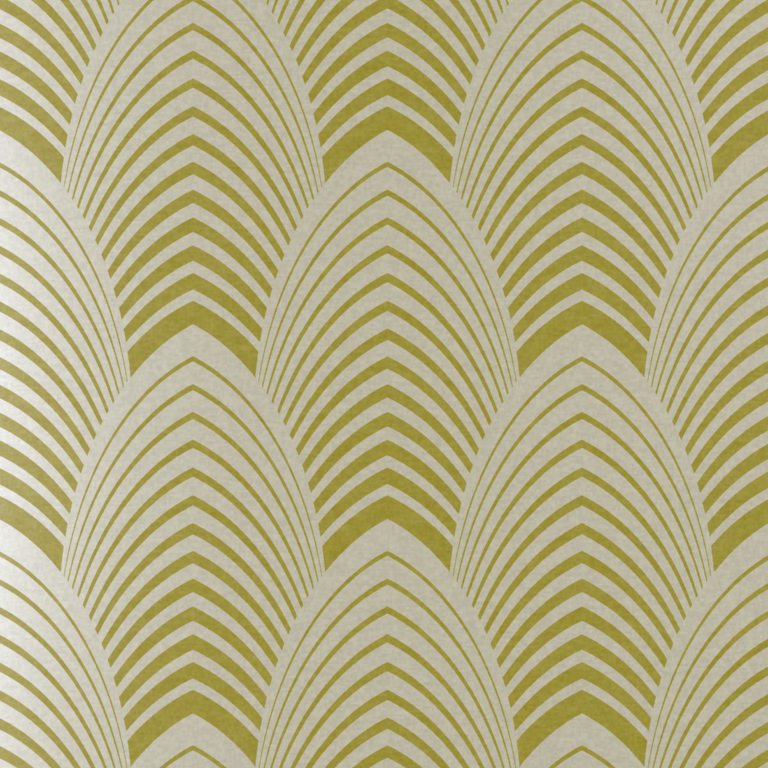
Reproduce this pattern procedurally as a WebGL 1 fragment shader.

```glsl
precision highp float;

// Overlapping pointed arches in staggered columns, each filled with nested
// gold chevrons that thicken downward on a silver ground. Every stripe is the
// arch profile slid down; a soft sheen and a fine weave tint the surface.

uniform vec2 u_resolution;

// Layout, in canvas heights
const float PERIOD = 0.5065;              // spacing of arches across and down
const vec2 FIRST_APEX = vec2(0.5045, 0.831);

// Arch profile: two elliptical arcs meeting in a point
const float ARC_WIDTH = 0.2526;
const float ARC_HEIGHT = 0.397;
const float ARC_OFFSET = 0.0781;          // arc centre beyond the axis

// Stripes
const float FIRST_STRIPE = 0.0417;        // plain band under the apex
const float STRIPE_STEP = 0.0362;
const float THIN_SHARE = 0.18;            // gold share of the first stripe
const float SHARE_GROWTH = 0.037;
const float LAST_STRIPE = 12.0;
const float FLATTENING = 0.12;            // lower chevrons open slightly

// Colours and surface
const vec3 SILVER = vec3(0.735, 0.715, 0.635);
const vec3 SILVER_LIT = vec3(0.93, 0.93, 0.915);
const vec3 GOLD = vec3(0.595, 0.55, 0.20);
const vec3 GOLD_LIT = vec3(0.69, 0.65, 0.41);
const float SHEEN_REACH = 0.13;
const float WEAVE = 0.035;
const float WEAR = 0.10;
const float SOFTNESS = 1.5;               // edge filter width in pixels
const int SAMPLES = 4;

float hash(vec2 p) {
    p = fract(p * vec2(0.1031, 0.1137));
    p += dot(p, p.yx + 33.33);
    return fract((p.x + p.y) * p.x * 17.0);
}

float noise(vec2 p) {
    vec2 i = floor(p);
    vec2 f = fract(p);
    f = f * f * (3.0 - 2.0 * f);
    float low = mix(hash(i), hash(i + vec2(1.0, 0.0)), f.x);
    float high = mix(hash(i + vec2(0.0, 1.0)), hash(i + 1.0), f.x);
    return mix(low, high, f.y);
}

// Drop of the arch edge below its apex at a distance from the axis
float archDrop(float across) {
    float tip = ARC_OFFSET / ARC_WIDTH;
    float reach = min((across + ARC_OFFSET) / ARC_WIDTH, 1.0);
    return ARC_HEIGHT * (sqrt(1.0 - tip * tip) - sqrt(1.0 - reach * reach));
}

// Front arch of one column set: x = apex depth, y = stripe coordinate
vec2 frontArch(vec2 p, vec2 apex) {
    float across = abs(mod(p.x - apex.x + 0.5 * PERIOD, PERIOD) - 0.5 * PERIOD);
    float drop = archDrop(across);
    float below = apex.y - p.y - drop;
    float row = floor(below / PERIOD);
    float inside = (below - row * PERIOD) / (1.0 - FLATTENING * drop / PERIOD);
    float depth = row * PERIOD - apex.y;
    return vec2(across < ARC_WIDTH - ARC_OFFSET ? depth : -100.0, inside);
}

// 1 on a gold stripe, 0 on silver
float goldMask(vec2 p) {
    vec2 a = frontArch(p, FIRST_APEX);
    vec2 b = frontArch(p, FIRST_APEX - 0.5 * PERIOD);
    float inside = a.x > b.x ? a.y : b.y;
    float q = (inside - FIRST_STRIPE) / STRIPE_STEP;
    float index = floor(q);
    float share = THIN_SHARE + SHARE_GROWTH * index;
    share = max(share, step(LAST_STRIPE, index));
    return step(0.0, q) * step(fract(q), share);
}

void main() {
    vec2 p = gl_FragCoord.xy / u_resolution.y;

    // Supersampled stripe coverage
    float gold = 0.0;
    for (int j = 0; j < SAMPLES; j++) {
        for (int i = 0; i < SAMPLES; i++) {
            vec2 offset = (vec2(float(i), float(j)) + 0.5) / float(SAMPLES) - 0.5;
            gold += goldMask(p + offset * SOFTNESS / u_resolution.y);
        }
    }
    gold /= float(SAMPLES * SAMPLES);

    // Light from the left, strongest below mid height
    float rise = (p.y - 0.42) / 0.45;
    float sheen = exp(-p.x / SHEEN_REACH) * mix(0.55, 1.0, exp(-rise * rise));
    sheen += 0.12 * smoothstep(0.5, 1.0, p.x) * p.y;

    // Woven grain on both colours, patchy wear on the gold
    float grain = noise(p * vec2(130.0, 380.0)) + noise(p * vec2(330.0, 210.0)) - 1.0;
    float wear = WEAR * noise(p * vec2(45.0, 90.0));
    vec3 silver = mix(SILVER, SILVER_LIT, sheen);
    vec3 gilt = mix(mix(GOLD, GOLD_LIT, sheen), silver, wear);
    vec3 color = mix(silver, gilt, gold) + WEAVE * grain;
    gl_FragColor = vec4(color, 1.0);
}
```
